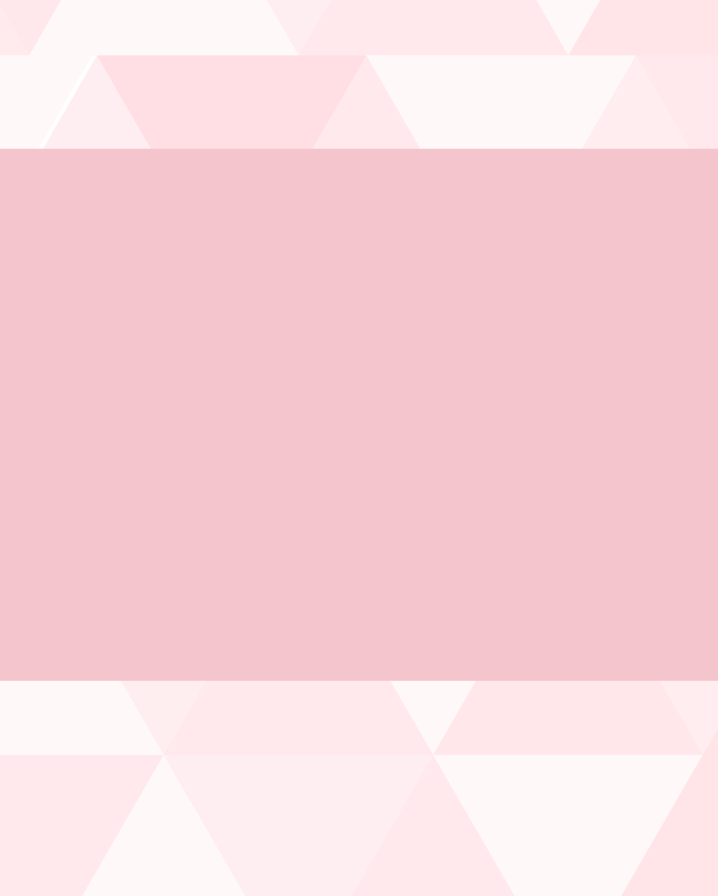
Write a WebGL 1 fragment shader that draws this background.

```glsl
precision highp float;
uniform vec2 u_resolution;

// Lengths are fractions of the canvas height
#define SIDE 0.3008
#define SLOPE 0.5774
#define UPPER_SEAM 0.9382
#define LOWER_SEAM 0.1575
#define BAND_TOP 0.8340
#define BAND_BOTTOM 0.2402
#define GLINT_WIDTH 0.0022
#define BAND_COLOR vec3(0.957, 0.773, 0.802)
#define WHITE_TINT vec3(1.0, 0.974, 0.973)
#define PALE_TINT vec3(1.0, 0.934, 0.944)
#define ROSE_TINT vec3(1.0, 0.874, 0.890)

// Antialiased coverage of the side where d is positive
float cover(float d) {
  return clamp(d * u_resolution.y + 0.5, 0.0, 1.0);
}

// Shade 0 is white, 1 is pale, 4 is rose
vec3 tint(float shade) {
  vec3 pink = mix(PALE_TINT, ROSE_TINT, (shade - 1.0) / 3.0);
  return mix(WHITE_TINT, pink, min(shade, 1.0));
}

// Shade of one triangle, counted from the left
float pick(float cell, vec4 head, vec3 tail) {
  vec4 inHead = 1.0 - step(0.5, abs(vec4(0.0, 1.0, 2.0, 3.0) - cell));
  vec3 inTail = 1.0 - step(0.5, abs(vec3(4.0, 5.0, 6.0) - cell));
  return dot(head, inHead) + dot(tail, inTail);
}

// Perpendicular distance outside the triangle that opens from an apex
float wedge(float x, float depth) {
  return (abs(x) - depth * SLOPE) * 0.866;
}

// Row of alternating triangles; depth is measured from the apex line
vec3 triangleRow(float x, float depth, vec4 head, vec3 tail) {
  float column = floor(x / SIDE + 0.5);
  float local = x - column * SIDE;
  float cell = 2.0 * column + 1.0;
  float neighbour = cell + (local < 0.0 ? -1.0 : 1.0);
  vec3 inside = tint(pick(cell, head, tail));
  vec3 outside = tint(pick(neighbour, head, tail));
  return mix(inside, outside, cover(wedge(local, depth)));
}

void main() {
  vec2 p = gl_FragCoord.xy / u_resolution.y;
  float above = abs(p.y - UPPER_SEAM);
  float below = abs(p.y - LOWER_SEAM);

  // Upper pair of rows
  vec3 top = triangleRow(p.x - 0.0326, above,
    vec4(1.6, 2.2, 0.0, 1.0), vec3(2.0, 0.0, 2.8));
  float secondX = p.x - 0.1081;
  vec3 second = triangleRow(secondX, above,
    vec4(0.0, 1.0, 4.0, 2.0), vec3(0.0, 1.2, 2.0));

  // Bright glint on one slanted edge
  float glint = GLINT_WIDTH - abs(wedge(secondX, above) - GLINT_WIDTH);
  second = mix(second, vec3(1.0), cover(glint) * step(secondX, 0.0));

  // Lower pair of rows
  float lowerX = p.x - 0.1826;
  vec3 third = triangleRow(lowerX, below,
    vec4(0.0, 1.1, 2.1, 0.0), vec3(2.5, 1.2, 2.8));
  vec3 bottom = triangleRow(lowerX, below,
    vec4(2.0, 0.0, 1.0, 2.0), vec3(0.0, 2.8, 2.8));

  vec3 upper = mix(second, top, cover(p.y - UPPER_SEAM));
  vec3 lower = mix(bottom, third, cover(p.y - LOWER_SEAM));
  vec3 color = mix(lower, upper, step(0.5, p.y));

  // Flat central band
  float band = cover(BAND_TOP - p.y) * cover(p.y - BAND_BOTTOM);
  gl_FragColor = vec4(mix(color, BAND_COLOR, band), 1.0);
}
```
